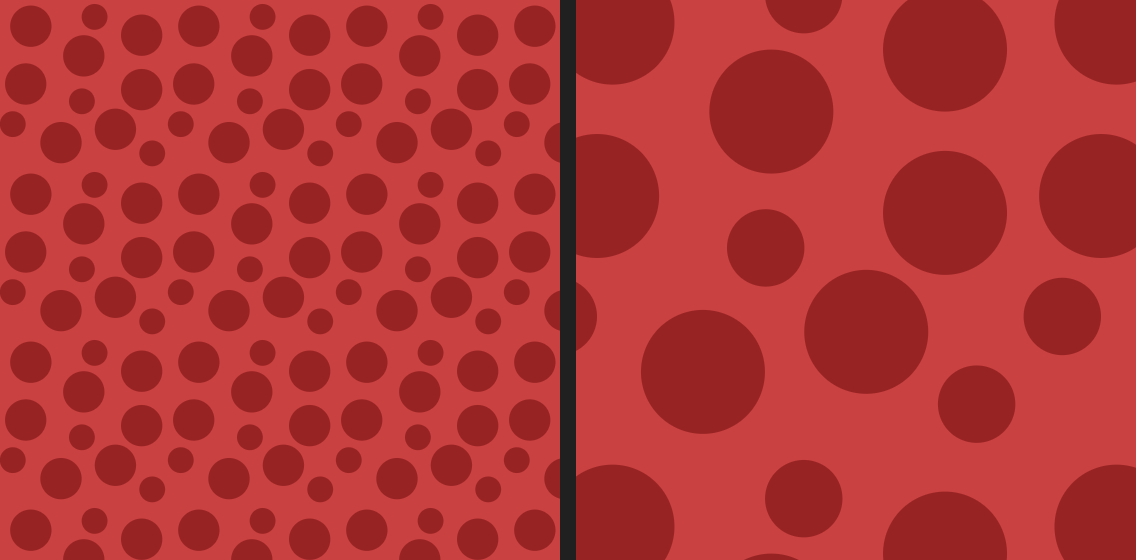
Left, the full canvas; right, a detail of the centre.
A Shadertoy shader for this pattern:

```glsl
const float REPEATS = 10.0 / 3.0;   // tiles across and down the canvas
const float LARGE_RADIUS = 0.123;   // in tile units
const float SMALL_RADIUS = 0.0768;
const vec3 GROUND_COLOR = vec3(0.790, 0.253, 0.253);
const vec3 DOT_COLOR = vec3(0.598, 0.138, 0.138);

// Dot centres within one tile, measured from its top left; large dots first
const int LARGE_COUNT = 7;
const int DOT_COUNT = 11;
const vec2 DOT_CENTERS[DOT_COUNT] = vec2[DOT_COUNT](
    vec2(0.1835, 0.156), vec2(0.4987, 0.3325), vec2(0.8433, 0.2095),
    vec2(0.153, 0.500), vec2(0.8433, 0.5335), vec2(0.687, 0.7695),
    vec2(0.363, 0.849),
    vec2(0.563, 0.1005), vec2(0.4875, 0.603), vec2(0.076, 0.739),
    vec2(0.906, 0.913));

// Signed distance to a dot that wraps around the tile edges
float wrappedDot(vec2 p, vec2 center, float radius) {
    vec2 offset = p - center;
    return length(offset - floor(offset + 0.5)) - radius;
}

// Signed distance to the nearest dot
float dotField(vec2 p) {
    float nearest = 1.0;
    for (int i = 0; i < DOT_COUNT; i++) {
        float radius = i < LARGE_COUNT ? LARGE_RADIUS : SMALL_RADIUS;
        nearest = min(nearest, wrappedDot(p, DOT_CENTERS[i], radius));
    }
    return nearest;
}

void mainImage(out vec4 fragColor, in vec2 fragCoord) {
    // Tile coordinates, anchored at the top left of the canvas
    vec2 fromTopLeft = vec2(fragCoord.x, iResolution.y - fragCoord.y);
    float pixel = REPEATS / iResolution.y;
    vec2 p = fract(fromTopLeft * pixel);

    // Flat dots with edges smoothed over one pixel
    float coverage = clamp(0.5 - dotField(p) / pixel, 0.0, 1.0);
    fragColor = vec4(mix(GROUND_COLOR, DOT_COLOR, coverage), 1.0);
}
```
